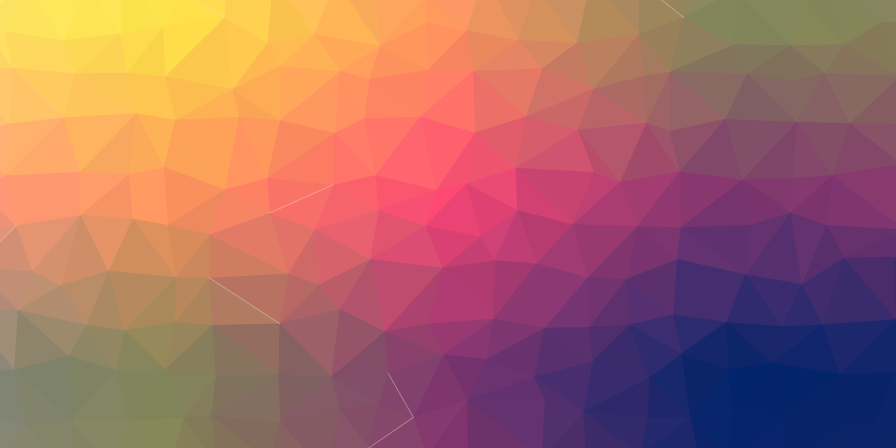
A WebGL 1 fragment shader for this background:

```glsl
precision highp float;
// Low-poly mosaic of flat triangles over a yellow, pink and navy diagonal blend.

uniform vec2 u_resolution;

// Mesh, in units of the canvas height, measured from the top left
const vec2 CELL = vec2(0.114, 0.107);
const vec2 MESH_OFFSET = vec2(0.40, 0.65);
const float JITTER = 0.31;          // vertex shift, as a share of a cell
const float SHADE_VARIATION = 0.022;

// Colour ramp, one stop per unit
const vec3 PALE   = vec3(1.00, 0.90, 0.62);
const vec3 YELLOW = vec3(1.00, 0.90, 0.27);
const vec3 PINK   = vec3(1.00, 0.28, 0.46);
const vec3 NAVY   = vec3(0.00, 0.14, 0.42);
const vec3 DUSK   = vec3(0.10, 0.14, 0.39);
const float PINK_STOP = 2.0;
const vec2 PINK_CENTER = vec2(0.50, 0.44);
const vec2 STOP_SPACING = vec2(0.31, 0.385);

// Occasional pale hairlines between triangles
const vec3 SEAM_COLOR = vec3(0.95, 0.85, 0.78);
const float SEAM_CHANCE = 0.055;
const float SEAM_HALF_WIDTH = 0.0011;
const float SEAM_STRENGTH = 0.4;

float hash(vec2 p) {
    return fract(sin(dot(p, vec2(127.1, 311.7))) * 43758.55);
}

vec2 meshVertex(vec2 id) {
    vec2 shift = vec2(hash(id), hash(id + 37.3)) * 2.0 - 1.0;
    return (id + MESH_OFFSET + JITTER * shift) * CELL;
}

vec3 ramp(float t) {
    vec3 color = mix(PALE, YELLOW, clamp(t, 0.0, 1.0));
    color = mix(color, PINK, clamp(t - 1.0, 0.0, 1.0));
    color = mix(color, NAVY, clamp(t - 2.0, 0.0, 1.0));
    return mix(color, DUSK, clamp(t - 3.0, 0.0, 1.0));
}

// Average of a horizontal and a vertical ramp
vec3 blendAt(vec2 point, float aspect) {
    vec2 uv = point / vec2(aspect, 1.0);
    vec2 t = PINK_STOP + (uv - PINK_CENTER) / STOP_SPACING;
    return 0.5 * (ramp(t.x) + ramp(t.y));
}

// Signed distance to the line a-b, positive on the inner side
float edgeDistance(vec2 p, vec2 a, vec2 b) {
    vec2 d = b - a;
    vec2 r = p - a;
    return (d.x * r.y - d.y * r.x) / length(d);
}

float segmentDistance(vec2 p, vec2 a, vec2 b) {
    vec2 d = b - a;
    vec2 r = p - a;
    return length(r - d * clamp(dot(r, d) / dot(d, d), 0.0, 1.0));
}

// Flat triangle colour, premultiplied by its smooth coverage
vec4 triangle(vec2 p, vec2 a, vec2 b, vec2 c, float pixel, float aspect) {
    float inside = min(edgeDistance(p, a, b),
                   min(edgeDistance(p, b, c), edgeDistance(p, c, a)));
    float coverage = clamp(0.5 + inside / pixel, 0.0, 1.0);
    vec2 centroid = (a + b + c) / 3.0;
    float shade = (hash(centroid * 9.0) * 2.0 - 1.0) * SHADE_VARIATION;
    return vec4(blendAt(centroid, aspect) * (1.0 + shade), 1.0) * coverage;
}

void main() {
    float pixel = 1.0 / u_resolution.y;
    float aspect = u_resolution.x * pixel;
    vec2 p = gl_FragCoord.xy * pixel;
    p.y = 1.0 - p.y;

    vec2 home = floor(p / CELL - MESH_OFFSET);
    vec4 sum = vec4(0.0);
    float seam = 0.0;

    // Jittered quads around the point, each cut along its shorter diagonal
    for (int j = -1; j <= 1; j++) {
        for (int i = -1; i <= 1; i++) {
            vec2 id = home + vec2(float(i), float(j));
            vec2 a = meshVertex(id);
            vec2 b = meshVertex(id + vec2(1.0, 0.0));
            vec2 c = meshVertex(id + vec2(1.0, 1.0));
            vec2 d = meshVertex(id + vec2(0.0, 1.0));
            bool cutAC = length((c - a) / CELL) < length((d - b) / CELL);
            vec2 start = cutAC ? a : b;
            vec2 end = cutAC ? c : d;
            vec2 left = cutAC ? b : c;
            vec2 right = cutAC ? d : a;
            sum += triangle(p, start, left, end, pixel, aspect);
            sum += triangle(p, start, end, right, pixel, aspect);

            float line = 0.5 + (SEAM_HALF_WIDTH - segmentDistance(p, start, end)) / pixel;
            float present = step(hash(id + 71.9), SEAM_CHANCE);
            seam = max(seam, present * clamp(line, 0.0, 1.0));
        }
    }

    vec3 color = sum.rgb / max(sum.a, 0.001);
    gl_FragColor = vec4(mix(color, SEAM_COLOR, seam * SEAM_STRENGTH), 1.0);
}
```
